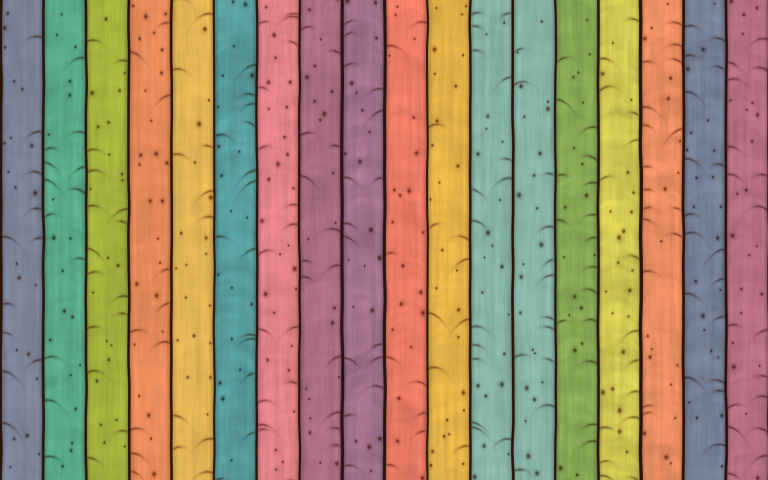
Give the GLSL for this texture, as a WebGL 1 fragment shader.

```glsl
precision highp float;
// A wall of eighteen upright painted wooden planks with dark seams.
// Each plank takes a paint colour, then gets streaked grain, arched figure,
// and scattered knots and edge smears from hashed cells.

#define PLANKS 18.0
#define SEAM_HALF_WIDTH 0.034
#define SEAM_SOFTNESS 0.035
#define SEAM_SHIFT 0.02
#define ROW_HEIGHT 0.42
#define KNOT_CHANCE 0.62
#define KNOT_DARKNESS 0.85
#define GRAIN_CONTRAST 0.15
#define FIGURE_CONTRAST 0.22
#define SEAM_COLOR vec3(0.17, 0.08, 0.045)
#define KNOT_TINT vec3(0.46, 0.31, 0.27)

uniform vec2 u_resolution;

float hash(vec2 p) {
  vec3 q = fract(vec3(p.xyx) * 0.1031);
  q += dot(q, q.yzx + 33.33);
  return fract((q.x + q.y) * q.z);
}

float noise(vec2 p) {
  vec2 i = floor(p), f = fract(p);
  f = f * f * (3.0 - 2.0 * f);
  return mix(mix(hash(i), hash(i + vec2(1.0, 0.0)), f.x),
             mix(hash(i + vec2(0.0, 1.0)), hash(i + 1.0), f.x), f.y);
}

// Paint of each plank, from left to right
vec3 paint(float id) {
  if (id < 0.5) return vec3(0.46, 0.49, 0.56);   // slate
  if (id < 1.5) return vec3(0.33, 0.64, 0.51);   // sea green
  if (id < 2.5) return vec3(0.62, 0.67, 0.23);   // lime
  if (id < 3.5) return vec3(0.87, 0.52, 0.34);   // orange
  if (id < 4.5) return vec3(0.85, 0.68, 0.32);   // straw
  if (id < 5.5) return vec3(0.33, 0.59, 0.59);   // teal
  if (id < 6.5) return vec3(0.85, 0.49, 0.51);   // pink
  if (id < 7.5) return vec3(0.64, 0.41, 0.49);   // mauve
  if (id < 8.5) return vec3(0.60, 0.42, 0.52);   // plum
  if (id < 9.5) return vec3(0.88, 0.46, 0.38);   // coral
  if (id < 10.5) return vec3(0.85, 0.67, 0.27);  // gold
  if (id < 12.5) return vec3(0.51, 0.68, 0.63);  // pale teal, twice
  if (id < 13.5) return vec3(0.51, 0.64, 0.32);  // leaf green
  if (id < 14.5) return vec3(0.78, 0.75, 0.31);  // yellow
  if (id < 15.5) return vec3(0.88, 0.53, 0.37);  // light orange
  if (id < 16.5) return vec3(0.44, 0.48, 0.56);  // slate
  return vec3(0.69, 0.42, 0.49);                 // rose
}

// Darkening by round knots and by curved smears at the plank sides
float knots(vec2 p, float id) {
  float row = floor(p.y / ROW_HEIGHT), dark = 0.0;
  for (int r = -1; r <= 1; r++) {
    for (int c = 0; c < 2; c++) {
      float side = float(c);
      vec2 cell = vec2(id * 2.0 + side + 7.0, row + float(r) + 40.0);
      float kind = hash(cell + 91.7);
      float size = hash(cell + 57.1);
      vec2 jitter = vec2(hash(cell), hash(cell + 23.4));
      float present = step(hash(cell + 131.9), KNOT_CHANCE);
      vec2 center = vec2(0.08 + 0.42 * (side + jitter.x),
                         (row + float(r) + jitter.y) * ROW_HEIGHT);
      vec2 radius = vec2(0.034, 0.04) * mix(0.6, 1.35, size * size);
      float smear = step(0.58, kind);
      center.x = mix(center.x, mix(0.14, 0.86, side), smear);
      radius = mix(radius, vec2(mix(0.09, 0.19, size), 0.026), smear);
      vec2 d = p - center;
      d.y += smear * ((jitter.x - 0.5) * d.x + 1.6 * d.x * d.x);
      vec2 e = d / radius;
      float core = exp(-dot(e, e)) * mix(1.0, 0.6, smear);
      float halo = 0.2 * exp(-dot(e, e) * 0.22);
      dark = max(dark, present * (core + halo));
    }
  }
  return min(dark, 1.0);
}

// Vertical streaks and arched bands, stronger on some planks
float grain(vec2 p, float id) {
  vec2 q = p + vec2(id * 3.7, id * 17.3);
  float streak = 0.6 * noise(q * vec2(9.0, 0.5)) + 0.4 * noise(q * vec2(24.0, 1.8));
  float arch = p.x - 0.5 + 0.3 * (noise(q * 0.8) - 0.5);
  float bandY = q.y + 0.7 * arch * arch + 0.12 * noise(q * vec2(4.0, 2.0));
  float band = 0.6 * noise(vec2(q.x * 1.3, bandY * 3.2)) + 0.4 * noise(vec2(q.x * 2.2, bandY * 8.0));
  float figure = FIGURE_CONTRAST * mix(0.35, 1.0, hash(vec2(id, 5.0)));
  return 1.04 + GRAIN_CONTRAST * (streak - 0.5) + figure * (band - 0.5);
}

void main() {
  // One unit is one plank width
  vec2 p = gl_FragCoord.xy / u_resolution.x * PLANKS;
  float pixel = PLANKS / u_resolution.x;
  p.x -= SEAM_SHIFT;
  float seam = floor(p.x + 0.5);
  p.x += 0.025 * (noise(vec2(seam * 9.0 + 20.0, p.y * 1.4)) - 0.5);
  float id = mod(floor(p.x), PLANKS);
  vec2 local = vec2(fract(p.x), p.y);

  vec3 color = paint(id) * grain(local, id);
  color = mix(color, color * KNOT_TINT, KNOT_DARKNESS * knots(local, id));

  // Rounded plank sides and the dark seam
  float edge = min(local.x, 1.0 - local.x);
  color *= mix(0.82, 1.0, smoothstep(0.02, 0.14, edge));
  float width = SEAM_HALF_WIDTH * mix(0.7, 1.2, hash(vec2(seam + 3.0, 11.0)));
  float soft = max(SEAM_SOFTNESS, pixel) * 0.5;
  color = mix(SEAM_COLOR, color, smoothstep(width - soft, width + soft, edge));
  gl_FragColor = vec4(color, 1.0);
}
```
